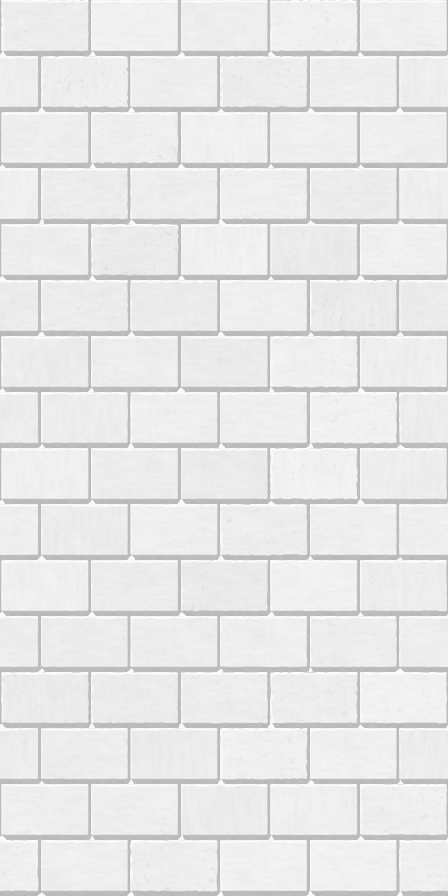
Give the GLSL for this texture, as a Shadertoy shader.

```glsl
const vec2 BRICKS = vec2(5.0, 16.0);     // repeats across and down
const float BRICK_WIDTH = 1.6;           // lengths below are in row heights
const float BASE_SHIFT = 0.015;          // joint position, in brick widths
const float BOND_SHIFT = 0.44;           // extra shift of every other row
const float BED_SHADOW = 0.092;
const float JOINT_SHADOW = 0.048;
const float CORNER = 0.025;
const float TOP_LIGHT = 0.042;
const float LEFT_LIGHT = 0.022;
const float MORTAR_SPOT = 0.065;
const float WOBBLE_MIN = 0.008;
const float WOBBLE_MAX = 0.035;
const float TONE_VARIATION = 0.026;
const float GRAIN = 0.016;
const float STREAKS = 0.018;
const float PIT_DEPTH = 0.05;

const vec3 FACE = vec3(0.932);
const vec3 SHADOW = vec3(0.735);
const vec3 LIGHT = vec3(0.985);

float hash(vec2 p) {
    return fract(sin(dot(p, vec2(127.1, 311.7))) * 43758.55);
}

// Value noise that wraps after a whole number of cells over the canvas
float noise(vec2 uv, vec2 cells) {
    vec2 p = uv * cells;
    vec2 i = floor(p);
    vec2 f = fract(p);
    f = f * f * (3.0 - 2.0 * f);
    vec2 a = mod(i, cells);
    vec2 b = mod(i + 1.0, cells);
    return mix(mix(hash(a), hash(vec2(b.x, a.y)), f.x),
               mix(hash(vec2(a.x, b.y)), hash(b), f.x), f.y);
}

float roundedBox(vec2 p, vec2 halfSize, float radius) {
    vec2 d = abs(p) - halfSize + radius;
    return length(max(d, 0.0)) + min(max(d.x, d.y), 0.0) - radius;
}

void mainImage(out vec4 fragColor, in vec2 fragCoord) {
    vec2 uv = fragCoord / iResolution.xy;
    float soft = max(0.75 * BRICKS.y / iResolution.y, 0.014);

    // Running bond: brick identity and position inside it
    vec2 grid = uv * BRICKS;
    float row = floor(grid.y);
    grid.x -= BASE_SHIFT + BOND_SHIFT * (1.0 - mod(row, 2.0));
    vec2 id = vec2(mod(floor(grid.x), BRICKS.x), row);
    vec2 local = fract(grid) * vec2(BRICK_WIDTH, 1.0);
    float tone = hash(id + 3.7);
    float wear = pow(hash(id + 11.3), 3.0);
    float streakKind = hash(id + 23.9);

    // Brick outline with uneven, occasionally chipped edges
    float rough = noise(uv, vec2(110.0, 220.0)) - 0.5;
    float wobble = rough * mix(WOBBLE_MIN, WOBBLE_MAX, wear);
    vec2 size = vec2(BRICK_WIDTH - JOINT_SHADOW, 1.0 - BED_SHADOW);
    vec2 center = vec2(0.5 * size.x, BED_SHADOW + 0.5 * size.y);
    float outline = roundedBox(local - center, 0.5 * size, CORNER) + wobble;
    float face = 1.0 - smoothstep(-soft, soft, outline);

    // Painted surface: tone, grain, brushed streaks and pits
    float fine = noise(uv, vec2(190.0, 380.0)) - 0.5;
    float broad = noise(uv, vec2(24.0, 48.0)) - 0.5;
    float across = noise(uv, vec2(35.0, 300.0)) - 0.5;
    float down = noise(uv, vec2(150.0, 50.0)) - 0.5;
    float streak = mix(across, down, step(0.72, streakKind));
    float pits = smoothstep(0.84, 0.97, noise(uv + 0.37, vec2(130.0, 260.0)));
    float shade = (tone - 0.5) * TONE_VARIATION + fine * GRAIN
                + streak * STREAKS + broad * 0.012
                - pits * PIT_DEPTH * (0.25 + 0.75 * wear);
    vec3 surface = FACE + shade;

    // Lit upper and left edges
    float patchy = noise(uv + 0.19, vec2(80.0, 160.0));
    float topWidth = TOP_LIGHT * (0.7 + 0.6 * patchy);
    float leftWidth = LEFT_LIGHT * (0.5 + patchy) + 0.035 * wear * patchy;
    float topLit = 1.0 - smoothstep(-soft, soft, 1.0 - local.y - topWidth);
    float leftLit = 1.0 - smoothstep(-soft, soft, local.x - leftWidth);
    surface = mix(surface, LIGHT, max(topLit, 0.8 * leftLit));

    // Shadowed joints, with mortar catching light where they meet
    vec3 joint = SHADOW + 0.03 * rough;
    float side = local.x - 0.02;
    side = abs(side - BRICK_WIDTH * round(side / BRICK_WIDTH));
    float spot = side + 0.8 * local.y - MORTAR_SPOT + 0.05 * rough;
    joint = mix(joint, LIGHT, 1.0 - smoothstep(-soft, soft, spot));

    fragColor = vec4(clamp(mix(joint, surface, face), 0.0, 1.0), 1.0);
}
```
